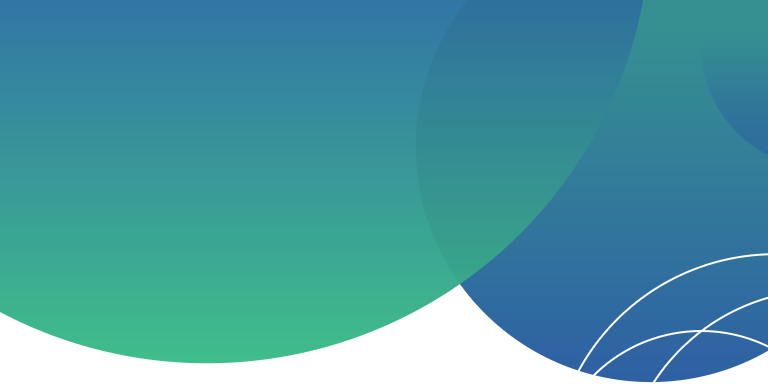
Write a Shadertoy shader that draws this background.

```glsl
// Overlapping discs with vertical blue-green gradients on white.
// Each disc is a distance function; thin white rings cross the lower right.
// Lengths are in canvas heights, with the origin at the lower left.

// Discs and rings: center x, center y, radius
const vec3 BIG_DISC   = vec3(0.539, 1.209, 1.155);
const vec3 RIGHT_DISC = vec3(1.695, 0.617, 0.612);
const vec3 SMALL_DISC = vec3(2.148, 0.883, 0.323);
const int RING_COUNT = 3;
const vec3 RINGS[RING_COUNT] = vec3[RING_COUNT](
    vec3(2.018, -0.244, 0.582),
    vec3(1.826, -0.258, 0.396),
    vec3(2.146, -0.284, 0.529));
const float RING_HALF_WIDTH = 0.0026;

// Colors
const vec3 PAPER        = vec3(1.0);
const vec3 BIG_TOP      = vec3(0.195, 0.46, 0.65);
const vec3 BIG_BOTTOM   = vec3(0.25, 0.745, 0.54);
const vec3 RIGHT_TOP    = vec3(0.21, 0.565, 0.57);
const vec3 RIGHT_BOTTOM = vec3(0.18, 0.38, 0.64);
const vec3 SMALL_SHADE  = vec3(0.18, 0.43, 0.61);
const vec3 OVERLAP_TINT = vec3(0.94, 0.955, 0.95);

float circleDistance(vec2 p, vec3 circle) {
    return length(p - circle.xy) - circle.z;
}

// Antialiased coverage of the region where dist is negative
float coverage(float dist, float pixel) {
    return clamp(0.5 - dist / pixel, 0.0, 1.0);
}

// Vertical blend between two colors over a height range
vec3 verticalGradient(vec3 bottom, vec3 top, float low, float high, float y) {
    return mix(bottom, top, clamp((y - low) / (high - low), 0.0, 1.0));
}

void mainImage(out vec4 fragColor, in vec2 fragCoord) {
    float pixel = 1.0 / iResolution.y;
    vec2 p = fragCoord * pixel;

    // Right disc, green above and blue below
    float rightMask = coverage(circleDistance(p, RIGHT_DISC), pixel);
    vec3 rightColor = verticalGradient(RIGHT_BOTTOM, RIGHT_TOP, 0.02, 0.93, p.y);
    vec3 color = mix(PAPER, rightColor, rightMask);

    // Small disc, fading out toward its top
    float smallMask = coverage(circleDistance(p, SMALL_DISC), pixel);
    float smallFade = 1.0 - smoothstep(0.58, 0.93, p.y);
    color = mix(color, SMALL_SHADE, smallMask * smallFade);

    // Thin rings
    for (int i = 0; i < RING_COUNT; i++) {
        float ringDistance = abs(circleDistance(p, RINGS[i])) - RING_HALF_WIDTH;
        color = mix(color, PAPER, coverage(ringDistance, pixel));
    }

    // Big disc on top, slightly darker where it covers the right disc
    float bigMask = coverage(circleDistance(p, BIG_DISC), pixel);
    vec3 bigColor = verticalGradient(BIG_BOTTOM, BIG_TOP, 0.055, 1.0, p.y);
    bigColor *= mix(vec3(1.0), OVERLAP_TINT, rightMask);
    color = mix(color, bigColor, bigMask);

    fragColor = vec4(color, 1.0);
}
```
